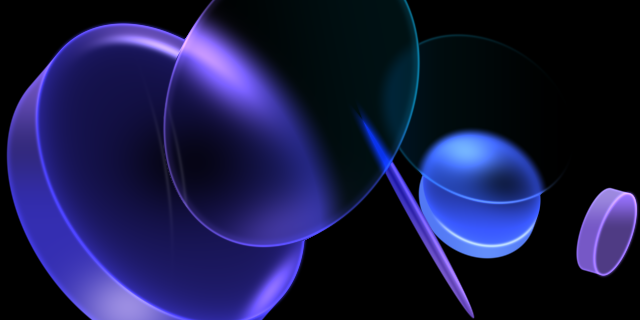
A WebGL 1 fragment shader for this background:

```glsl
precision highp float;
// Tinted glass discs floating in black: thick extruded discs, a thin edge-on
// disc and two dark panes. Each solid is an ellipse swept along a segment, and
// the panes tint, shift and blur whatever lies behind them.
uniform vec2 u_resolution;

#define NAVY vec3(0.075, 0.065, 0.28)
#define INDIGO vec3(0.17, 0.15, 0.58)
#define VIOLET vec3(0.44, 0.33, 0.74)
#define LILAC vec3(0.68, 0.62, 0.92)
#define AZURE vec3(0.20, 0.31, 0.90)
#define SKY vec3(0.42, 0.60, 1.00)
#define TEAL vec3(0.0, 0.065, 0.075)
#define PANE_BLUR 0.10
#define PANE_SHIFT vec2(0.05, 0.0)

vec2 turn(vec2 p, float a) {
  float c = cos(a), s = sin(a);
  return vec2(c * p.x + s * p.y, c * p.y - s * p.x);
}

// Distance to an ellipse swept by an offset: a capsule in scaled space.
float sweptDisc(vec2 p, vec2 radii, float angle, vec2 sweep) {
  vec2 q = turn(p, angle) / radii;
  vec2 s = turn(sweep, angle) / radii;
  q -= s * clamp(dot(q, s) / (dot(s, s) + 1e-6), 0.0, 1.0);
  float k = length(q);
  return k * (k - 1.0) / (length(q / radii) + 1e-4);
}

float disc(vec2 p, vec2 radii, float angle) {
  return sweptDisc(p, radii, angle, vec2(0.0));
}

float fill(float d, float blur) { return smoothstep(blur, -blur, d); }

float line(float d, float width) { return exp(-d * d / (width * width)); }

float glow(vec2 p, vec2 size, float angle) {
  vec2 q = turn(p, angle) / size;
  return exp(-dot(q, q));
}

// Large violet disc on the left.
vec3 largeDisc(vec3 col, vec2 p, float blur, float veil) {
  vec2 c = p - vec2(-0.466, -0.044), radii = vec2(0.521, 0.352);
  float d = disc(c, radii, -0.942);
  float body = sweptDisc(c, radii, -0.942, vec2(-0.094, -0.109));

  vec3 face = mix(NAVY, INDIGO * 0.75, smoothstep(0.0, -0.45, p.y) * 0.6);
  face += INDIGO * 0.55 * exp(min(d, 0.0) / 0.055);
  face *= 1.0 - 0.7 * glow(p - vec2(-0.44, -0.008), vec2(0.17, 0.15), 0.0);
  float fold = p.x + 0.484 + (p.y + 0.02) * (0.165 + 0.3 * (p.y + 0.02));
  face += 0.09 * line(fold, 0.006) * line(p.y + 0.03, 0.17);
  float crest = glow(p - vec2(-0.52, 0.37), vec2(0.23, 0.11), -0.35);
  face = mix(face, VIOLET, crest * smoothstep(-0.075, -0.035, d) * 0.85);
  face += LILAC * 0.8 * line(d + 0.05, 0.016) * (1.0 - veil)
        * glow(p - vec2(-0.48, 0.34), vec2(0.17, 0.07), -0.35);
  face += VIOLET * 0.95 * glow(p - vec2(-0.155, -0.41), vec2(0.12, 0.03), 0.93);

  vec3 wall = mix(VIOLET, INDIGO * 1.2, smoothstep(0.3, -0.15, p.y));
  wall *= 1.0 - 0.3 * line(p.y - 0.04, 0.12);
  wall = mix(wall, LILAC, 0.85 * glow(p - vec2(-0.6, -0.46), vec2(0.15, 0.12), 0.0));
  wall += INDIGO * 0.35 * line(body, 0.012);

  col = mix(col, mix(wall, face, veil), fill(body, blur));
  col = mix(col, face, fill(d, blur));
  return col + INDIGO * 0.7 * line(d, 0.006) * (1.0 - veil);
}

// Short blue cylinder, half hidden by the right pane.
vec3 blueCylinder(vec3 col, vec2 p, float blur, float veil) {
  vec2 c = p - vec2(0.505, -0.096), radii = vec2(0.193, 0.161);
  float d = disc(c, radii, -0.61);
  float body = sweptDisc(c, radii, -0.61, vec2(-0.013, -0.039));
  vec3 face = mix(AZURE * 0.72, AZURE * 1.12, smoothstep(-0.08, -0.25, p.y));
  face *= 1.0 - 0.65 * glow(p - vec2(0.57, -0.065), vec2(0.10, 0.07), -0.4);
  face += SKY * 0.75 * glow(p - vec2(0.46, 0.025), vec2(0.10, 0.06), -0.2);
  face += AZURE * 0.35 * exp(min(d, 0.0) / 0.02);
  vec3 wall = mix(AZURE, SKY, 0.55 + 0.3 * line(p.x - 0.52, 0.1));
  col = mix(col, mix(wall, face, veil), fill(body, blur));
  col = mix(col, face, fill(d, blur));
  float lower = smoothstep(-0.16, -0.24, p.y) * (1.0 - veil);
  return col + LILAC * 0.6 * line(d, 0.005) * lower;
}

// Thin disc seen edge-on.
vec3 blade(vec3 col, vec2 p, float blur, float veil) {
  vec2 c = p - vec2(0.307, -0.185);
  float d = disc(c, vec2(0.354, 0.022), -1.06);
  float across = turn(c, -1.06).y;
  vec3 tone = mix(INDIGO * 1.3, VIOLET * 1.1, smoothstep(-0.05, -0.4, p.y));
  tone += VIOLET * 0.5 * line(across - 0.012, 0.005) - 0.1 * line(across + 0.004, 0.006);
  tone = mix(tone, vec3(0.04, 0.14, 0.85), veil);
  return mix(col, tone, fill(d, blur));
}

// Small violet disc on the far right.
vec3 smallDisc(vec3 col, vec2 p, float blur) {
  vec2 c = p - vec2(0.924, -0.232), radii = vec2(0.135, 0.05);
  float d = disc(c, radii, 1.23);
  float body = sweptDisc(c, radii, 1.23, vec2(-0.057, 0.016));
  float high = smoothstep(-0.22, -0.1, p.y);
  vec3 face = mix(VIOLET * 0.7, VIOLET * 1.35, high);
  vec3 wall = mix(VIOLET * 1.05, LILAC, high * 0.7);
  col = mix(col, wall, fill(body, blur));
  col = mix(col, face, fill(d, blur));
  return col + VIOLET * 0.6 * (line(d, 0.005) + 0.5 * line(body, 0.005) * fill(body, blur));
}

void main() {
  vec2 p = (gl_FragCoord.xy - 0.5 * u_resolution) / u_resolution.y;
  float px = 1.0 / u_resolution.y;
  float front = disc(p - vec2(-0.089, 0.201), vec2(0.495, 0.375), 1.112);
  float right = disc(p - vec2(0.497, 0.128), vec2(0.315, 0.245), -0.532);
  float inFront = fill(front, px), inRight = fill(right, px);

  // Right pane over the cylinder, softened where the front pane covers it.
  vec3 col = blueCylinder(vec3(0.0), p, mix(px, 0.03, inRight), inRight);
  float fade = smoothstep(0.8, 0.3, p.x);
  col += (TEAL * 0.75 + vec3(0.0, 0.03, 0.09) * smoothstep(0.4, 0.2, p.x))
       * fade * fill(right, mix(px, 0.03, inFront));
  vec3 rightRim = mix(vec3(0.02, 0.14, 0.18) * fade, SKY * 0.6,
                      glow(p - vec2(0.55, -0.13), vec2(0.17, 0.08), 0.0));
  col += rightRim * line(right + 0.003, 0.004) * (1.0 - inFront);

  // Solids behind the front pane.
  col = blade(col, p, mix(px, 0.018, inFront), inFront);
  col = largeDisc(col, p - PANE_SHIFT * inFront, mix(px, PANE_BLUR, inFront), inFront);
  col = smallDisc(col, p, px);

  // Front pane: tint, smeared highlight and coloured rim.
  vec3 tint = TEAL * smoothstep(-0.35, 0.3, p.x + 0.2 * p.y);
  tint += VIOLET * 1.1 * glow(p - vec2(-0.33, 0.3), vec2(0.21, 0.075), -0.75);
  tint += VIOLET * 0.35 * glow(p - vec2(-0.13, -0.22), vec2(0.17, 0.1), 0.5);
  col += tint * inFront;
  vec3 rim = mix(VIOLET * 0.55, INDIGO * 0.7, smoothstep(-0.4, -0.1, p.x));
  rim = mix(rim, vec3(0.03, 0.30, 0.40), smoothstep(-0.1, 0.2, p.y) * step(0.0, p.x));
  col += rim * (line(front + 0.004, 0.004) + 0.25 * line(front + 0.012, 0.012)) * inFront;

  gl_FragColor = vec4(clamp(col, 0.0, 1.0), 1.0);
}
```
